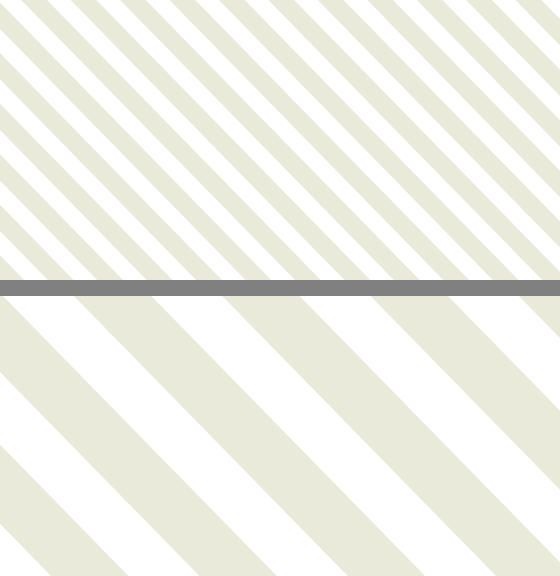
Top, the full canvas; bottom, a detail of the centre.
A WebGL 2 fragment shader for this pattern:

```glsl
#version 300 es
precision highp float;
// Even diagonal stripes in pale sage, falling from left to right on white.

uniform vec2 u_resolution;
out vec4 fragColor;

const vec3 WHITE = vec3(1.0);
const vec3 SAGE = vec3(0.912, 0.918, 0.855);

// Lengths in canvas heights
const float PERIOD = 0.17656;    // horizontal spacing of the stripes
const float TOP_OFFSET = 0.0755; // left edge of a stripe along the top
const float RUN = 0.978;         // sideways travel per unit of descent
const float FILL = 0.522;        // stripe share of each period

// Stripe coordinate: grows by one per repeat
float stripePhase(vec2 p, float period, float offset, float run) {
    return (p.x - run * (1.0 - p.y) - offset) / period;
}

// Smooth coverage of a band filling the first part of each repeat
float band(float phase, float fill, float pixel) {
    float fromCenter = abs(fract(phase - 0.5 * fill + 0.5) - 0.5);
    return 1.0 - smoothstep(-0.7 * pixel, 0.7 * pixel, fromCenter - 0.5 * fill);
}

void main() {
    vec2 p = gl_FragCoord.xy / u_resolution.y;

    // Size of one pixel measured across the stripes
    float pixel = length(vec2(1.0, RUN)) / (PERIOD * u_resolution.y);

    float phase = stripePhase(p, PERIOD, TOP_OFFSET, RUN);
    vec3 color = mix(WHITE, SAGE, band(phase, FILL, pixel));
    fragColor = vec4(color, 1.0);
}
```
